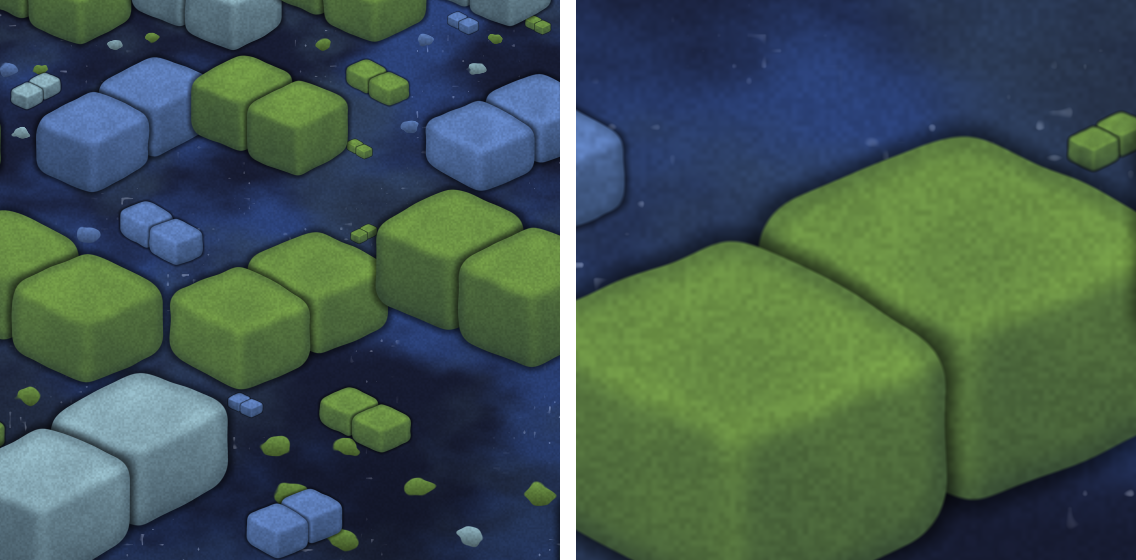
Left: the whole. Right: its middle third, enlarged.
Write a Shadertoy shader that draws this pattern.

```glsl
// Pairs of soft-edged painted blocks, green and blue, scattered over a cloudy navy ground.

struct Pair { vec2 pos; float size; vec3 rnd; vec3 look; };

vec3 hash(vec2 p) {
    vec3 h = fract(p.xyx * vec3(0.1031, 0.1030, 0.0973));
    h += dot(h, h.yxz + 33.33);
    return fract((h.xxy + h.yzz) * h.zyx);
}

float noise(vec2 p) {
    vec2 i = floor(p), f = fract(p);
    f *= f * (3.0 - 2.0 * f);
    return mix(mix(hash(i).x, hash(i + vec2(1, 0)).x, f.x),
               mix(hash(i + vec2(0, 1)).x, hash(i + 1.0).x, f.x), f.y);
}

float fbm(vec2 p) {
    float sum = 0.0, amp = 0.5;
    for (int i = 0; i < 5; i++) {
        sum += amp * noise(p);
        p = mat2(1.6, 1.2, -1.2, 1.6) * p + 7.3;
        amp *= 0.5;
    }
    return sum;
}

float smax(float a, float b, float k) {
    float h = max(k - abs(a - b), 0.0) / k;
    return max(a, b) + h * h * k * 0.25;
}

// Silhouette of a block; the origin is the corner where its three faces meet
float blockDist(vec2 p, float height) {
    float x = sqrt(p.x * p.x + 0.012);
    float roof = (p.y + 0.5 * x - 0.9) * 0.894;
    float base = (0.5 * x - height - p.y) * 0.894;
    return smax(smax(roof, base, 0.1), x - 0.87, 0.17);
}

// Pair in a cell of a grid whose rows shrink towards the top
Pair pairNear(vec2 p, float density, vec2 neighbour) {
    float row = floor(density * log(1.9 - p.y)) + neighbour.y;
    float depth = exp((row + 0.5) / density);
    vec2 cell = vec2(1.25, 1.0) * depth / density;
    float offset = hash(vec2(row + 40.0, density)).x;
    float col = floor(p.x / cell.x + offset) + neighbour.x;
    vec2 id = vec2(col, row) + density * vec2(7.0, 13.0);
    vec3 rnd = hash(id + 3.0), look = hash(id + 91.0);
    float fill = mix(0.8, 1.12, rnd.x);
    vec2 jitter = (hash(id + 57.0).xy - 0.5) * (1.2 - fill);
    vec2 pos = vec2(col + 0.5 - offset, 0.0) * cell + jitter * cell + vec2(0.0, 1.9 - depth);
    return Pair(pos, 0.455 * fill * cell.y, rnd, look);
}

vec2 toLocal(vec2 p, Pair a) {
    vec2 q = (p - a.pos) / a.size;
    q.y += (a.look.z - 0.5) * 0.16 * q.x;
    return q;
}

vec2 halfStep(Pair a) { return vec2(a.rnd.y < 0.4 ? -0.48 : 0.48, -0.25); }
float blockHeight(Pair a) { return mix(0.62, 0.84, a.look.y); }

// Distance to the nearest large pair
float largeDist(vec2 p) {
    float d = 1.0;
    for (int i = 0; i < 9; i++) {
        Pair a = pairNear(p, 4.2, vec2(i % 3 - 1, i / 3 - 1));
        if (a.rnd.z < 0.08) continue;
        vec2 q = toLocal(p, a), s = halfStep(a);
        float h = blockHeight(a);
        d = min(d, a.size * min(blockDist(q + s, h), blockDist(q - s, h)));
    }
    return d;
}

vec3 tint(float k) {
    if (k < 0.58) return vec3(0.43, 0.58, 0.27);
    if (k < 0.80) return vec3(0.55, 0.69, 0.74);
    if (k < 0.95) return vec3(0.37, 0.50, 0.74);
    return vec3(0.40, 0.41, 0.38);
}

// Light top, two darker sides, worn bright edges
vec3 shadeBlock(vec2 b, float d, Pair a) {
    float height = blockHeight(a);
    float edge = b.y - 0.5 * sqrt(b.x * b.x + 0.02);
    float top = smoothstep(-0.09, 0.09, edge);
    float side = mix(mix(0.55, 0.82, a.look.z), 0.68, smoothstep(-0.1, 0.1, b.x));
    side *= mix(0.74, 1.0, smoothstep(-height, 0.3, b.y));
    side += 0.1 * exp(-b.x * b.x * 150.0);
    float light = mix(side, 0.94 + 0.1 * b.y, top) + 0.12 * exp(-edge * edge * 200.0);
    light *= mix(0.78, 1.0, smoothstep(0.0, -0.12, d));
    light *= 0.88 + 0.24 * fbm(b * 3.0 + a.rnd.xy * 50.0);
    return mix(vec3(0.07, 0.11, 0.16), tint(a.look.x), light);
}

void paintPair(inout vec3 color, vec2 p, Pair a) {
    vec2 q = toLocal(p, a), s = halfStep(a);
    q += 0.03 * (vec2(noise(q * 4.0 + a.rnd.x * 90.0), noise(q * 4.0 + 31.0)) - 0.5);
    float soft = 0.0012 / a.size;
    for (int i = 0; i < 2; i++) {   // rear block, then front block
        vec2 b = i == 0 ? q + s : q - s;
        float d = blockDist(b, blockHeight(a));
        color *= mix(0.45, 1.0, smoothstep(-0.02, 0.1, d));
        color = mix(color, shadeBlock(b, d, a), smoothstep(soft, -soft, d));
    }
}

void mainImage(out vec4 fragColor, in vec2 fragCoord) {
    vec2 p = fragCoord / iResolution.y;

    // Cloudy ground with slate haze and pale specks
    float cloud = fbm(p * vec2(4.0, 7.0) + 2.0), haze = fbm(p * vec2(5.0, 9.0) + 40.0);
    vec3 color = mix(vec3(0.09, 0.11, 0.20), vec3(0.17, 0.26, 0.48), smoothstep(0.32, 0.68, cloud));
    color = mix(color, vec3(0.20, 0.27, 0.36), smoothstep(0.42, 0.75, haze) * (0.3 + 0.5 * p.y));
    color *= mix(0.8, 1.0, smoothstep(0.0, 0.45, p.y));
    color += 0.25 * smoothstep(0.88, 1.0, noise(p * 110.0)) * smoothstep(0.45, 0.65, noise(p * 9.0));

    // Pebbles
    Pair pebble = pairNear(p, 20.0, vec2(0));
    if (pebble.rnd.z > 0.68 && largeDist(pebble.pos) > 0.025) {
        vec2 q = toLocal(p, pebble) * vec2(1.5, 2.1);
        float d = length(q) - 0.7 - 0.5 * noise(q * 1.5 + pebble.rnd.xy * 60.0);
        vec3 stone = tint(pebble.look.x) * (0.78 + 0.22 * q.y);
        color = mix(color, stone, smoothstep(0.09, -0.09, d));
    }

    // Small pairs, shrunk to fit between the large ones
    Pair small = pairNear(p, 9.0, vec2(0));
    small.size = min(small.size * 0.75, largeDist(small.pos) / 1.25);
    if (small.rnd.z > 0.2 && small.size > 0.016) paintPair(color, p, small);

    // Large pairs, far rows first
    for (int i = 0; i < 9; i++) {
        Pair a = pairNear(p, 4.2, vec2(i % 3 - 1, i / 3 - 1));
        if (a.rnd.z >= 0.08) paintPair(color, p, a);
    }

    // Canvas grain
    color *= 0.93 + 0.14 * noise(p * 300.0);
    fragColor = vec4(color, 1.0);
}
```
